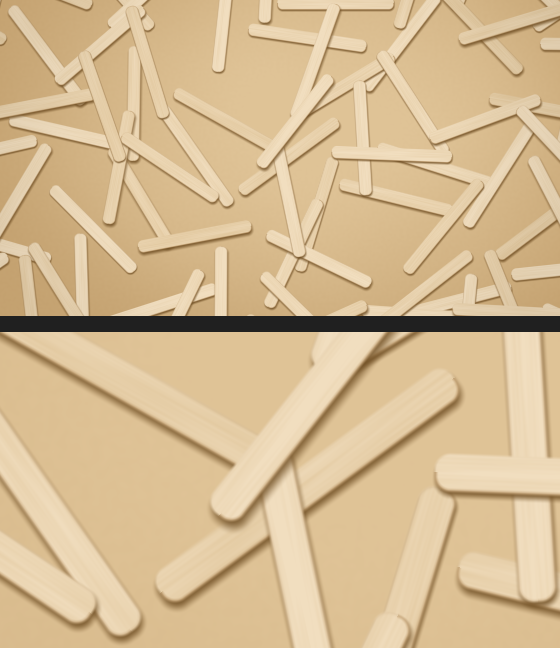
Top: the whole. Bottom: its middle third, enlarged.
Give the GLSL for this pattern, as a Shadertoy shader.

```glsl
// Pale wooden craft sticks strewn over a warm tan table, lit softly from above.
// Sticks sit on a jittered grid and are painted in shuffled order; each one is a
// rounded box with a soft offset shadow, a shaded rim and stretched-noise grain.

// Layout, in units of the canvas height
const int COLUMNS = 11;
const int ROWS = 7;
const int SHUFFLE = 37;            // coprime with COLUMNS * ROWS
const float SPACING = 0.19;
const float JITTER = 0.95;
const float HALF_LENGTH = 0.187;
const float LENGTH_SPREAD = 0.012;
const float HALF_WIDTH = 0.0198;
const float CORNER = 0.0165;
const float EDGE_SOFTNESS = 0.0022;

// Light and shadow
const vec2 SHADOW_OFFSET = vec2(0.0018, -0.0058);
const float SHADOW_BLUR = 0.0062;
const float SHADOW_STRENGTH = 0.85;
const vec2 LIGHT_DIR = vec2(-0.30, 0.95);

// Colours
const vec3 TABLE_LIGHT = vec3(0.875, 0.765, 0.590);
const vec3 TABLE_DARK = vec3(0.765, 0.630, 0.435);
const vec3 WOOD_LIGHT = vec3(0.945, 0.870, 0.750);
const vec3 WOOD_DARK = vec3(0.875, 0.770, 0.600);
const vec3 RIM = vec3(0.700, 0.550, 0.360);
const vec3 SHADOW = vec3(0.440, 0.310, 0.140);

const float PI = 3.14159;

vec3 hash3(vec2 p) {
    vec3 q = fract(p.xyx * vec3(0.1031, 0.1030, 0.0973));
    q += dot(q, q.yxz + 33.33);
    return fract((q.xxy + q.yzz) * q.zyx);
}

float cornerSlope(vec2 cell, vec2 offset) {
    float a = 2.0 * PI * hash3(cell).x;
    return dot(vec2(cos(a), sin(a)), offset);
}

// Gradient noise, about -0.7 to 0.7
float gradientNoise(vec2 p) {
    vec2 i = floor(p), f = fract(p);
    vec2 u = f * f * f * (f * (f * 6.0 - 15.0) + 10.0);
    vec2 e = vec2(1.0, 0.0);
    return mix(mix(cornerSlope(i, f), cornerSlope(i + e, f - e), u.x),
               mix(cornerSlope(i + e.yx, f - e.yx), cornerSlope(i + 1.0, f - 1.0), u.x), u.y);
}

float stickDistance(vec2 p, float halfLength) {
    vec2 q = abs(p) - vec2(halfLength, HALF_WIDTH) + CORNER;
    return length(max(q, 0.0)) + min(max(q.x, q.y), 0.0) - CORNER;
}

// Table brightest above the centre, falling off to the left and the corners
vec3 tableColor(vec2 p) {
    float falloff = length((p - vec2(0.12, 0.10)) * vec2(0.85, 1.15));
    float shade = smoothstep(0.15, 1.10, falloff) + 0.10 * gradientNoise(p * 2.5 + 7.0);
    shade += 0.05 * gradientNoise(p * 90.0);
    return mix(TABLE_LIGHT, TABLE_DARK, clamp(shade, 0.0, 1.0));
}

// Wood with long fibres; q is in the stick's own frame
vec3 woodColor(vec2 q, vec3 seed) {
    vec2 shift = seed.xy * 60.0;
    float fibre = gradientNoise(q * vec2(9.0, 260.0) + shift);
    float streak = gradientNoise(q * vec2(5.0, 75.0) + shift.yx);
    float tone = 0.62 * seed.z * seed.z + 0.08 + 0.24 * fibre + 0.30 * streak;
    return mix(WOOD_LIGHT, WOOD_DARK, clamp(tone, 0.0, 1.0));
}

void mainImage(out vec4 fragColor, in vec2 fragCoord) {
    vec2 p = (fragCoord - 0.5 * iResolution.xy) / iResolution.y;
    float edge = max(EDGE_SOFTNESS, 0.7 / iResolution.y);
    vec3 color = tableColor(p);

    for (int i = 0; i < COLUMNS * ROWS; i++) {
        // Place the stick: shuffled cell, jittered centre, evenly spread angle
        int k = (i * SHUFFLE) % (COLUMNS * ROWS);
        vec2 cell = vec2(k % COLUMNS, k / COLUMNS);
        vec3 place = hash3(cell + 3.7);
        vec3 look = hash3(cell + 41.3);
        vec2 middle = 0.5 * vec2(COLUMNS - 1, ROWS - 1);
        vec2 center = (cell - middle + JITTER * (place.xy - 0.5)) * SPACING;
        float angle = PI * fract(float(i) * 0.618 + 0.15 * place.z);
        float halfLength = HALF_LENGTH + LENGTH_SPREAD * (look.x - 0.5);

        vec2 r = p - center;
        if (dot(r, r) > 0.06) continue;
        vec2 axis = vec2(cos(angle), sin(angle));
        mat2 toStick = mat2(axis.x, -axis.y, axis.y, axis.x);
        vec2 q = toStick * r;

        // Soft shadow, wider under sticks that rest higher
        float lift = mix(0.6, 1.4, look.y);
        float shadowDist = stickDistance(toStick * (r - SHADOW_OFFSET * lift), halfLength);
        float blur = SHADOW_BLUR * lift;
        float shadow = 1.0 - smoothstep(-blur, blur, shadowDist);
        color = mix(color, SHADOW, SHADOW_STRENGTH * shadow);

        // Wood face, with a rim that darkens away from the light
        float d = stickDistance(q, halfLength);
        if (d > edge) continue;
        vec3 wood = woodColor(q, look);
        float facing = dot(toStick * LIGHT_DIR, vec2(0.0, sign(q.y)));
        float rim = smoothstep(-0.0045, 0.0, d) * (0.35 - 0.35 * facing);
        wood = mix(wood, RIM, rim);
        wood *= 1.0 - 0.07 * smoothstep(0.45, 1.10, length(p));
        color = mix(color, wood, 1.0 - smoothstep(-edge, edge, d));
    }
    fragColor = vec4(color, 1.0);
}
```
